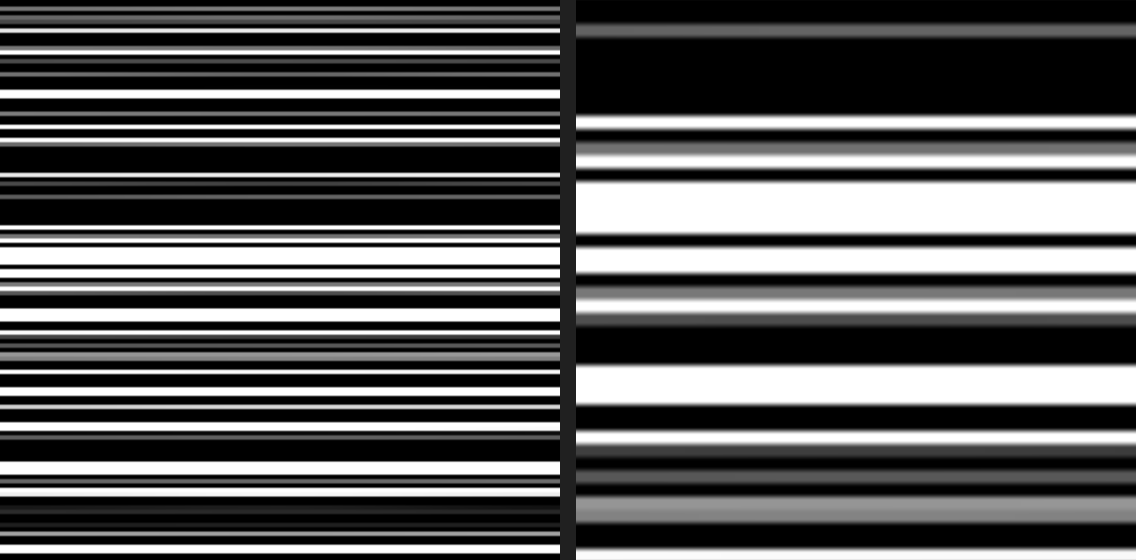
Left, the full canvas; right, a detail of the centre.
Give the GLSL for this pattern, as a WebGL 2 fragment shader.

```glsl
#version 300 es
precision highp float;
precision highp int;

#define ROWS 128.0         // stripe rows over the canvas height
#define EDGE_SOFTNESS 0.62 // blend width between rows, in rows
#define CLUSTER_ROWS 5.0   // rows per light or dark cluster
#define CLUSTER_SHARE 0.35 // weight of the clusters against single rows
#define BLACK_BELOW 0.54
#define WHITE_ABOVE 0.68
#define DRIFT 0.008        // faint change of tone along a stripe
#define SEED 29u

uniform vec2 u_resolution;
out vec4 fragColor;

// Integer hash to 0..1
float hash(uint n) {
    n = n * 747796405u + 2891336453u;
    n = ((n >> ((n >> 28u) + 4u)) ^ n) * 277803737u;
    n = (n >> 22u) ^ n;
    return float(n >> 8u) / 16777216.0;
}

float valueNoise(float x, uint seed) {
    uint cell = uint(floor(x)) + seed * 1013u;
    return mix(hash(cell), hash(cell + 1u), smoothstep(0.0, 1.0, fract(x)));
}

// Reorders 0..127 without repeats, so the shares of the tones stay even
float shuffledRank(uint row) {
    uint n = (row + SEED) & 127u;
    for (uint i = 0u; i < 4u; i++) {
        n = (n * 77u + 53u + i * 19u) & 127u;
        n ^= n >> 3u;
        n = (n * 45u) & 127u;
        n ^= n >> 4u;
    }
    return (float(n) + 0.5) / 128.0;
}

// Grey level of one row, clipped to black and white
float rowTone(float row, float x) {
    uint id = uint(row);
    float cluster = valueNoise(row / CLUSTER_ROWS, SEED);
    float level = mix(shuffledRank(id), cluster, CLUSTER_SHARE);
    level += DRIFT * (valueNoise(2.0 * x, id + 500u) - 0.5);
    return clamp((level - BLACK_BELOW) / (WHITE_ABOVE - BLACK_BELOW), 0.0, 1.0);
}

void main() {
    vec2 uv = gl_FragCoord.xy / u_resolution;
    float y = uv.y * ROWS;
    float row = floor(y);

    // Soft step from each row to the next
    float halfEdge = 0.5 * EDGE_SOFTNESS;
    float blend = smoothstep(0.5 - halfEdge, 0.5 + halfEdge, y - row);
    float tone = mix(rowTone(row, uv.x), rowTone(row + 1.0, uv.x), blend);

    fragColor = vec4(vec3(tone), 1.0);
}
```
